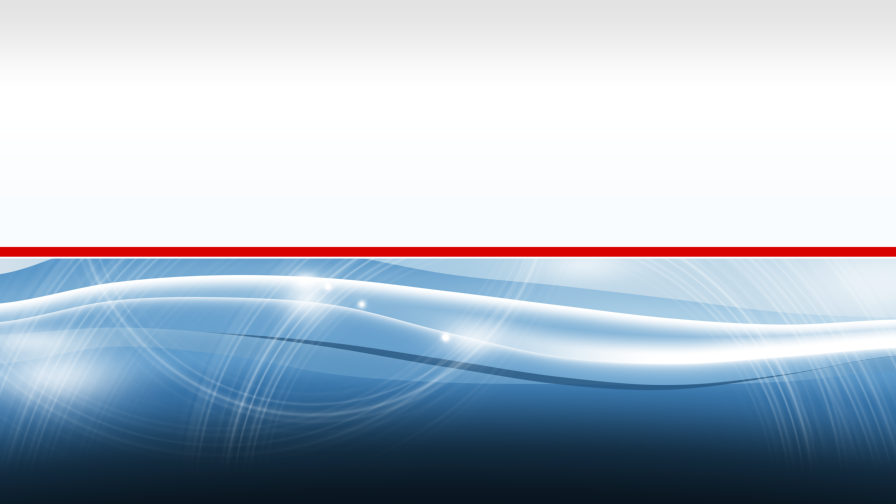
This background is drawn by a Shadertoy shader. Its source:

```glsl
// Pale header above a red rule, with flowing blue and white ribbons below.
// Each ribbon edge is a smooth spline over x; layers are painted downward,
// then fine arc streaks and soft round glows are added.

const vec3 WHITE = vec3(1.0);
const vec3 RED   = vec3(0.85, 0.0, 0.0);
const vec3 SKY   = vec3(0.64, 0.79, 0.89);
const vec3 AZURE = vec3(0.36, 0.60, 0.79);
const vec3 STEEL = vec3(0.20, 0.44, 0.65);
const vec3 NAVY  = vec3(0.08, 0.19, 0.28);
const vec3 DEEP  = vec3(0.035, 0.085, 0.125);

// Catmull-Rom curve through nine evenly spaced heights
float spline(float x, float k[9]) {
    float s = clamp(x, 0.0, 0.9999) * 8.0;
    int i = int(s);
    float t = fract(s);
    float a = k[max(i - 1, 0)], b = k[i], c = k[i + 1], d = k[min(i + 2, 8)];
    return b + 0.5 * t * (c - a + t * (2.0 * a - 5.0 * b + 4.0 * c - d
             + t * (3.0 * (b - c) + d - a)));
}

float hash(float n) { return fract(sin(n * 91.7) * 4375.5); }

float noise(float x) {
    float f = fract(x);
    return mix(hash(floor(x)), hash(floor(x) + 1.0), f * f * (3.0 - 2.0 * f));
}

// Smooth coverage of the side where d is positive
float cover(float d) {
    float e = 0.8 / iResolution.y;
    return smoothstep(-e, e, d);
}

float glow(vec2 p, vec2 centre, vec2 size) {
    vec2 q = (p - centre) / size;
    return exp(-dot(q, q));
}

// Bundle of fine concentric arcs
float streaks(vec2 p, vec2 centre, float radius, float width, float count) {
    float d = (length(p - centre) - radius) / width;
    return exp(-d * d) * pow(noise(d * count + 40.0), 3.0);
}

vec3 header(float y) {
    vec3 c = mix(vec3(0.975, 0.987, 0.995), WHITE, smoothstep(0.55, 0.8, y));
    return mix(c, vec3(0.89), smoothstep(0.81, 1.0, y));
}

// Dark water, lifted toward both sides
vec3 depths(float x, float y) {
    float side = 2.0 * x - 1.0;
    float h = y + 0.045 * side * side;
    vec3 c = mix(DEEP, NAVY, smoothstep(0.0, 0.15, h));
    c = mix(c, STEEL, smoothstep(0.10, 0.25, h));
    return mix(c, AZURE, smoothstep(0.23, 0.31, h));
}

vec3 waves(float x, float y) {
    float veil  = spline(x, float[9](.456, .525, .535, .498, .456, .433, .407, .380, .370));
    float crest = spline(x, float[9](.398, .439, .454, .447, .422, .394, .368, .356, .366));
    float fold  = spline(x, float[9](.361, .403, .410, .394, .340, .292, .278, .292, .310));
    float shade = spline(x, float[9](.336, .350, .339, .319, .286, .252, .236, .257, .294));
    float floorY = spline(x, float[9](.278, .312, .296, .257, .241, .238, .236, .243, .264));
    float right = smoothstep(0.4, 0.75, x);

    // Upper veil and the blue sheet beneath it
    vec3 c = mix(SKY, vec3(0.82, 0.88, 0.92), smoothstep(0.15, 0.0, x) + 0.6 * right);
    vec3 sheet = mix(AZURE, SKY, 0.75 * right + 0.35 * smoothstep(0.06, 0.0, y - crest));
    c = mix(c, sheet, cover(veil - y));

    // White ribbon: bright at its crest, and along its base on the right
    float fall = max(crest - y, 0.0);
    float base = right * smoothstep(0.065, 0.015, y - fold);
    float shine = max(exp(-pow(fall / 0.024, 2.0)), base);
    c = mix(c, mix(mix(AZURE, SKY, 0.55), WHITE, shine), cover(crest - y));

    // Folded sheet with a luminous rim
    fall = max(fold - y, 0.0);
    vec3 body = mix(AZURE, SKY, 0.15 + 0.35 * right * smoothstep(0.06, 0.0, fall));
    c = mix(c, mix(body, WHITE, 0.85 * exp(-fall / 0.011)), cover(fold - y));

    // Lower sheet, then the water
    fall = max(shade - y, 0.0);
    body = mix(AZURE * 0.96, SKY, 0.4 * smoothstep(0.45, 0.0, x));
    c = mix(c, mix(body, SKY, 0.4 * exp(-fall / 0.02)), cover(shade - y));
    vec3 water = depths(x, y);
    water = mix(water, AZURE, 0.35 * exp(-max(floorY - y, 0.0) / 0.025));
    c = mix(c, water, cover(floorY - y));

    // Slim shadow ribbon
    float thick = 0.015 * smoothstep(0.18, 0.5, x) * smoothstep(0.95, 0.6, x);
    float band = cover(shade - y) * cover(y - shade + thick);
    return mix(c, STEEL * 0.8, 0.85 * band * smoothstep(0.18, 0.3, x));
}

void mainImage(out vec4 fragColor, in vec2 fragCoord) {
    vec2 uv = fragCoord / iResolution.xy;
    vec2 p = vec2(uv.x * 16.0 / 9.0, uv.y);
    vec3 c = waves(uv.x, uv.y);

    // Fine arcs
    float lines = 0.35 * streaks(p, vec2(0.62, 0.65), 0.48, 0.035, 5.0);
    lines += 0.18 * streaks(p, vec2(0.44, 0.77), 0.68, 0.06, 9.0);
    lines += 0.45 * streaks(p, vec2(1.03, 0.0), 0.59, 0.07, 12.0);
    lines += 0.30 * streaks(p, vec2(0.9, -0.15), 0.92, 0.12, 20.0);
    c = mix(c, WHITE, lines * smoothstep(0.05, 0.25, uv.y));

    // Broad light, then sparkles
    float light = 0.75 * glow(p, vec2(0.11, 0.255), vec2(0.13, 0.06));
    light += 0.5 * glow(p, vec2(0.06, 0.325), vec2(0.11, 0.025));
    light += 0.6 * glow(p, vec2(1.16, 0.475), vec2(0.10, 0.035));
    light += 0.65 * glow(p, vec2(1.76, 0.44), vec2(0.20, 0.08));
    light += 0.75 * glow(p, vec2(0.61, 0.405), vec2(0.05, 0.045));
    light += 0.6 * glow(p, vec2(0.605, 0.445), vec2(0.025, 0.015));
    light += 0.7 * glow(p, vec2(0.935, 0.325), vec2(0.06, 0.035));
    light += glow(p, vec2(0.651, 0.432), vec2(0.007));
    light += glow(p, vec2(0.718, 0.396), vec2(0.008));
    light += glow(p, vec2(0.884, 0.331), vec2(0.008));
    c = mix(c, WHITE, min(light, 1.0));

    // Header, pale seam and red rule
    c = mix(c, header(uv.y), cover(uv.y - 0.487));
    c = mix(c, RED, cover(uv.y - 0.4907) * cover(0.5100 - uv.y));
    fragColor = vec4(c, 1.0);
}
```
